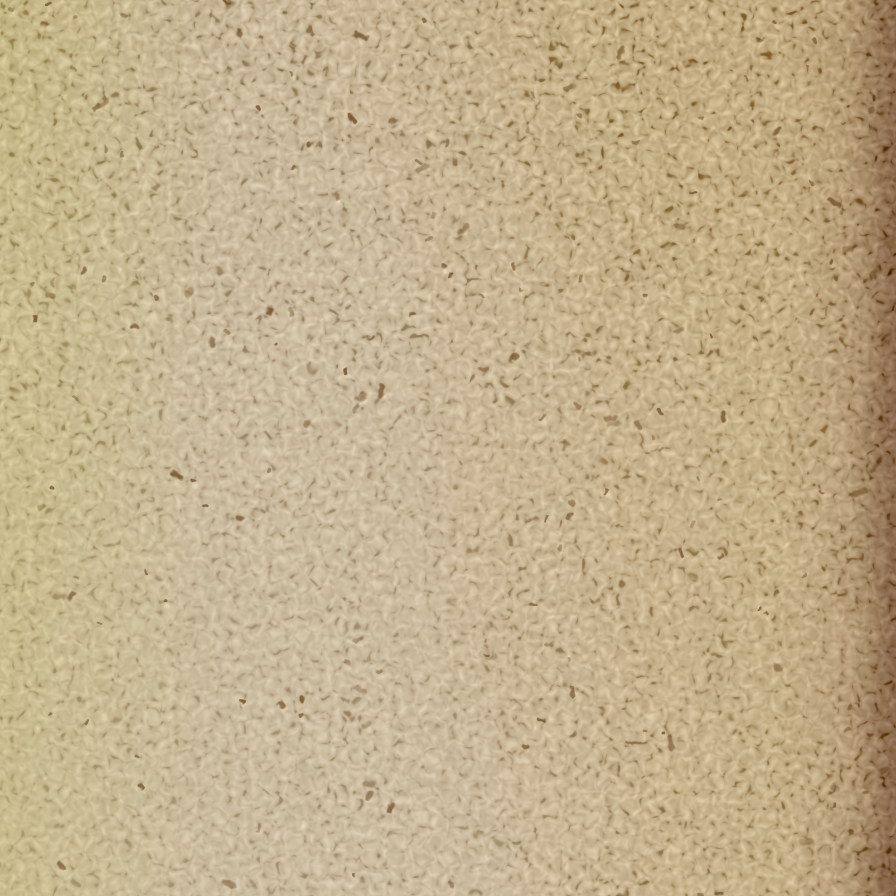
Write a WebGL 2 fragment shader that draws this texture.

```glsl
#version 300 es
precision highp float;

uniform vec2 u_resolution;
out vec4 fragColor;

// Plaster tints from left to right
const vec3 LEFT_YELLOW = vec3(0.785, 0.732, 0.552);
const vec3 PALE_CREAM = vec3(0.795, 0.732, 0.622);
const vec3 WARM_TAN = vec3(0.775, 0.688, 0.530);
const vec3 EDGE_BROWN = vec3(0.520, 0.385, 0.275);
const vec3 PIT_BROWN = vec3(0.440, 0.320, 0.165);

const float GRAIN_FREQ = 108.0;
const float FINE_FREQ = 185.0;
const float GRAIN_CONTRAST = 0.125;
const float STAIN_DEPTH = 0.16;
const float PIT_CELLS = 44.0;
const float PIT_CHANCE = 0.10;

uint mixBits(uint n) {
  n = (n ^ (n >> 16)) * 0x7feb352du;
  n = (n ^ (n >> 15)) * 0x846ca68bu;
  return n ^ (n >> 16);
}

float hash(vec2 cell, float seed) {
  ivec3 c = ivec3(vec3(cell, seed)) + 4096;
  uint n = mixBits(uint(c.x) + mixBits(uint(c.y) + mixBits(uint(c.z))));
  return float(n >> 8) / 16777216.0;
}

float cornerSlope(vec2 cell, vec2 offset, float seed) {
  float angle = 6.28318 * hash(cell, seed);
  return dot(vec2(cos(angle), sin(angle)), offset);
}

// Gradient noise, roughly -0.7 to 0.7
float noise(vec2 p, float seed) {
  vec2 i = floor(p), f = fract(p);
  vec2 w = f * f * f * (f * (f * 6.0 - 15.0) + 10.0);
  vec2 e = vec2(1.0, 0.0);
  float low = mix(cornerSlope(i, f, seed), cornerSlope(i + e.xy, f - e.xy, seed), w.x);
  float high = mix(cornerSlope(i + e.yx, f - e.yx, seed),
                   cornerSlope(i + e.xx, f - e.xx, seed), w.x);
  return mix(low, high, w.y);
}

vec3 plasterTint(vec2 uv) {
  float x = uv.x + 0.05 * noise(uv * 3.0, 1.0);
  vec3 tint = mix(LEFT_YELLOW, PALE_CREAM, smoothstep(-0.02, 0.28, x));
  tint = mix(tint, WARM_TAN, smoothstep(0.35, 0.85, x + 0.12 * (uv.y - 0.5)));
  tint -= vec3(0.012, 0.016, 0.028) * smoothstep(0.55, 1.0, uv.y);
  float edge = uv.x + 0.012 * noise(uv * vec2(8.0, 14.0), 2.0);
  float shade = 0.22 * smoothstep(0.86, 0.96, edge) + 0.78 * smoothstep(0.935, 1.015, edge);
  return mix(tint, EDGE_BROWN, shade);
}

// Scattered short pits: x is the dark core, y the pale lower rim
vec2 pits(vec2 p, float roughness) {
  vec2 q = p * PIT_CELLS, home = floor(q), cover = vec2(0.0);
  for (int j = -1; j <= 1; j++) {
    for (int i = -1; i <= 1; i++) {
      vec2 cell = home + vec2(i, j);
      float cluster = smoothstep(-0.25, 0.4, noise(cell * 0.16, 3.0));
      if (hash(cell, 4.0) > PIT_CHANCE * (0.3 + 1.5 * cluster) * roughness) continue;
      vec2 d = q - cell - vec2(hash(cell, 5.0), hash(cell, 6.0));
      d += 0.12 * vec2(noise(q * 3.5, 7.0), noise(q * 3.5, 8.0));
      float angle = 3.14159 * hash(cell, 9.0);
      vec2 axis = vec2(cos(angle), sin(angle));
      float size = mix(0.08, 0.19, pow(hash(cell, 10.0), 2.0));
      float reach = size * (0.3 + 1.3 * hash(cell, 11.0));
      float dist = length(d - axis * clamp(dot(d, axis), -reach, reach));
      float strength = mix(0.4, 1.0, hash(cell, 12.0));
      cover.x = max(cover.x, strength * (1.0 - smoothstep(size * 0.35, size * 1.3, dist)));
      float rim = length(d - vec2(0.10, -0.22));
      cover.y = max(cover.y, strength * (1.0 - smoothstep(0.05, 0.22, rim)));
    }
  }
  return cover;
}

void main() {
  vec2 uv = gl_FragCoord.xy / u_resolution;
  vec2 p = gl_FragCoord.xy / min(u_resolution.x, u_resolution.y);

  // Surface is rougher toward the top and the right
  float roughness = 0.65 + 0.35 * smoothstep(0.3, 1.0, uv.y) + 0.35 * smoothstep(0.2, 0.8, uv.x);
  roughness += 0.3 * noise(p * 5.0, 13.0);

  // Curled grain from bent noise
  vec2 bend = vec2(noise(p * 70.0, 14.0), noise(p * 70.0, 15.0));
  vec2 g = p + bend * 0.006;
  float coarse = noise(g * GRAIN_FREQ, 16.0);
  float fine = noise(g * FINE_FREQ, 17.0);
  float grain = coarse + 0.65 * fine;
  float patches = noise(p * 22.0, 18.0);

  vec3 color = plasterTint(uv);
  color += grain * GRAIN_CONTRAST * (0.45 + 0.55 * roughness) * vec3(0.95, 1.0, 1.05);
  color += 0.025 * patches * roughness;

  // Ochre stains in the deepest grain
  float stain = smoothstep(0.28, 0.75, -grain - 0.3 * patches) * roughness;
  color -= STAIN_DEPTH * stain * vec3(0.75, 0.88, 1.0);

  vec2 pit = pits(p, roughness);
  color += 0.05 * pit.y * (1.0 - pit.x);
  color = mix(color, min(color, PIT_BROWN), 0.85 * pit.x);

  fragColor = vec4(clamp(color, 0.0, 1.0), 1.0);
}
```
